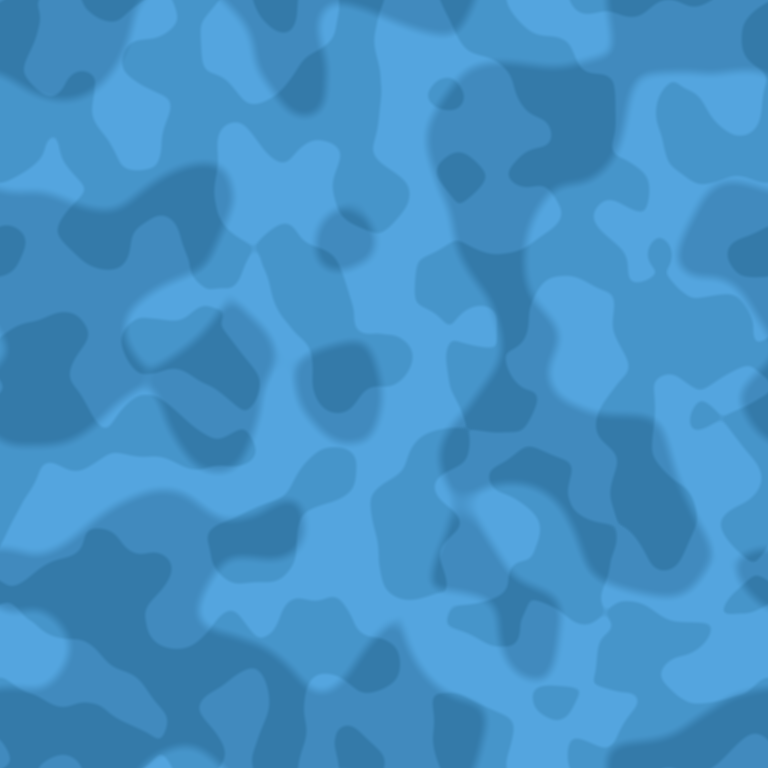
Give the GLSL for this pattern, as a Shadertoy shader.

```glsl
// Unit gradient for a lattice cell, from an integer hash
vec2 cellGradient(ivec2 cell, int seed) {
    uvec3 h = uvec3(uint(cell.x), uint(cell.y), uint(seed)) * 1664525u + 12345u;
    for (int i = 0; i < 2; i++) {
        h.x += h.y * h.z;
        h.y += h.z * h.x;
        h.z += h.x * h.y;
        h ^= h >> 16u;
    }
    vec2 g = vec2(h.xy & 65535u) / 65535.0 * 2.0 - 1.0;
    return normalize(g + 1e-4);
}

// Gradient noise that wraps after the given whole number of cells
float wrapNoise(vec2 p, int cells, int seed) {
    p = p * float(cells) + 0.37 * float(seed);
    vec2 base = floor(p), f = p - base;
    vec2 u = f * f * f * (f * (f * 6.0 - 15.0) + 10.0);
    float corner[4];
    for (int i = 0; i < 4; i++) {
        ivec2 o = ivec2(i & 1, i >> 1);
        ivec2 cell = (ivec2(base) + o) % cells;
        corner[i] = dot(cellGradient(cell, seed), f - vec2(o));
    }
    return mix(mix(corner[0], corner[1], u.x), mix(corner[2], corner[3], u.x), u.y);
}

// Blob coverage with an edge of even softness, in canvas units
float blobMask(float field, float softness) {
    float slope = length(vec2(dFdx(field), dFdy(field))) * iResolution.y;
    return smoothstep(-softness, softness, field / max(slope, 2.5));
}

void mainImage(out vec4 fragColor, in vec2 fragCoord) {
    vec2 uv = fragCoord / iResolution.xy;

    // Two frequencies per layer hide the lattice
    float broad = wrapNoise(uv, 5, 1) + 0.7 * wrapNoise(uv, 7, 2);
    float fine = wrapNoise(uv, 10, 3) + 0.7 * wrapNoise(uv, 13, 4);

    // Translucent blob layers darken the light ground
    vec3 color = vec3(0.328, 0.647, 0.873);
    color -= vec3(0.074, 0.106, 0.129) * blobMask(broad - 0.01, 0.009);
    color -= vec3(0.052, 0.063, 0.080) * blobMask(fine - 0.01, 0.003);

    fragColor = vec4(color, 1.0);
}
```
